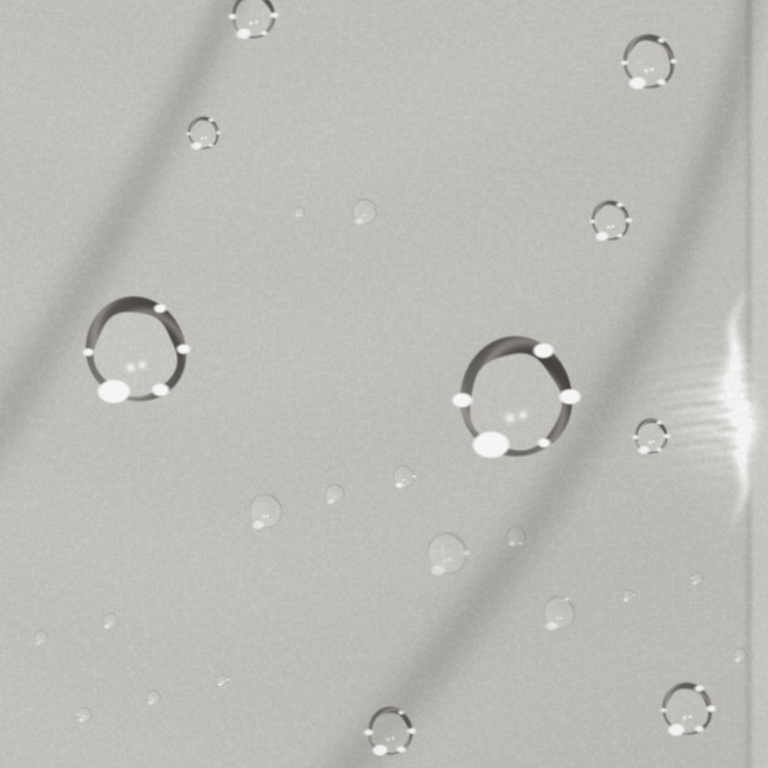
Write a Shadertoy shader that draws this texture.

```glsl
float hash(vec2 p) {
    return fract(sin(dot(p, vec2(127.1, 311.7))) * 43758.5);
}

// Cellular noise: distance to the nearest jittered point
float cellular(vec2 p) {
    vec2 cell = floor(p), f = fract(p);
    float nearest = 2.0;
    for (int y = -1; y <= 1; y++)
    for (int x = -1; x <= 1; x++) {
        vec2 o = vec2(x, y);
        vec2 jitter = vec2(hash(cell + o), hash(cell + o + 57.3));
        nearest = min(nearest, length(o + jitter - f));
    }
    return nearest;
}

float bell(float x) { return exp(-x * x); }

// Bubble with a dark refracting rim and glints spaced around it
void bubble(inout vec3 col, vec2 uv, vec2 center, float radius, float rimWidth, float rimDark, float glint) {
    vec2 q = (uv - center) / radius;
    if (dot(q, q) > 2.5) return;
    float seed = hash(center);
    float a = atan(q.y, q.x);
    float d = length(q) * (1.0 + 0.035 * sin(2.0 * a + 0.6 + seed) + 0.012 * sin(3.0 * a));
    float soft = 0.0025 / radius;

    // Lens body
    float body = smoothstep(1.0 + soft, 0.9 - soft, d);
    col += body * (0.018 + 0.03 * (1.0 - rimDark) * smoothstep(0.9, -0.8, q.x + q.y));

    // Rim, heavier on top
    float w = rimWidth * (1.0 + 0.45 * sin(a + 0.2) + 0.12 * sin(5.0 * a + seed * 6.0));
    float rim = smoothstep(soft, -soft, abs(d - 0.98 + w) - w);
    float streak = 0.5 + 0.5 * sin(a * 3.0 + d * 14.0 + seed * 4.0);
    vec3 rimColor = mix(vec3(0.25, 0.24, 0.22), vec3(0.47, 0.45, 0.43), streak * streak);
    col = mix(col, rimColor, rim * rimDark * (0.82 + 0.18 * sin(a + 0.8)));

    // Faint inner reflections
    float inner = bell(length(q - vec2(-0.1, -0.35)) * 12.0) + bell(length(q - vec2(0.12, -0.3)) * 14.0);
    col += 0.16 * inner * glint;

    // Glints, the largest at lower left
    for (int k = 0; k < 5; k++) {
        float angle = 3.2 + 1.03 * float(k);
        float size = k == 1 ? 0.22 : 0.07 + 0.06 * hash(center + float(k));
        vec2 g = q - 0.91 * vec2(cos(angle), sin(angle));
        float spot = smoothstep(size + soft, size - soft, length(g * vec2(0.72, 1.0)));
        float keep = k == 1 ? 1.0 : step(1.0 - rimDark, 0.75 * hash(center * 3.0 + float(k)) + 0.2);
        col = mix(col, vec3(0.96), spot * glint * keep);
    }
}

void mainImage(out vec4 fragColor, in vec2 fragCoord) {
    vec2 uv = fragCoord / iResolution.xy;

    // Grey ground, a little darker at lower right
    vec3 col = vec3(0.755, 0.755, 0.733);
    col -= 0.022 * smoothstep(0.5, 1.3, uv.x + 0.5 * (1.0 - uv.y));
    col += 0.004 * sin(uv.y * 23.0 + 2.0 * sin(uv.x * 5.0));

    // Two soft curved shadows
    float t = uv.y - 0.48;
    float leftX = 0.02 + 0.62 * t - 0.16 * t * t;
    float rightX = 0.455 + 0.863 * uv.y - 0.338 * uv.y * uv.y;
    col -= 0.085 * bell((uv.x - leftX) / mix(0.05, 0.025, uv.y));
    col -= 0.08 * bell((uv.x - rightX) / mix(0.043, 0.022, uv.y));

    // Wall edge at the right
    col += 0.035 * smoothstep(0.974, 0.984, uv.x) - 0.05 * bell((uv.x - 0.975) / 0.005);

    // Bright splash: wavy core with a streaked fan to its left
    vec2 s = uv - vec2(0.962, 0.47);
    float bend = 0.008 * sin(s.y * 24.0) + 0.004 * sin(s.y * 71.0);
    float core = bell((s.x + bend) / (0.007 + 0.012 * bell(s.y / 0.06))) * smoothstep(0.18, 0.06, abs(s.y));
    float streaks = 0.55 + 0.25 * sin(s.y * 260.0 + 3.0 * sin(s.x * 31.0)) + 0.2 * sin(s.y * 510.0 - s.x * 60.0);
    float fan = smoothstep(-0.15, 0.0, s.x) * smoothstep(0.03, 0.0, s.x) * bell((s.y + 0.01) / 0.065);
    float mist = bell(s.x / 0.06) * bell(s.y / 0.13);
    col = mix(col, vec3(0.95), clamp(0.85 * core + 0.65 * fan * streaks + 0.15 * mist, 0.0, 1.0));

    // Fine grain
    col += 0.035 * (cellular(uv * 210.0) - 0.45) + 0.02 * (cellular(uv * 90.0 + 9.0) - 0.45);

    // Faint small bubbles, mostly in the lower part
    for (int i = 0; i < 16; i++) {
        float n = float(i);
        vec2 c = vec2(fract(0.11 + n * 0.618), 0.07 + 0.32 * fract(n * 0.414));
        if (i > 13) c = vec2(0.39 + 0.085 * (n - 14.0), 0.725);
        float h = hash(vec2(n, 4.0));
        bubble(col, uv, c, 0.007 + 0.022 * h * h, 0.06, 0.18, 0.45 + 0.45 * hash(vec2(n, 8.0)));
    }

    // Medium bubbles: a column at the right, then a bent row
    for (int i = 0; i < 7; i++) {
        float n = float(i), j = n - 4.0;
        vec2 c = vec2(0.845 - 0.05 * sin(n * 1.6), 0.92 - 0.17 * n - 0.037 * n * n);
        if (i > 3) c = vec2(0.33 - 0.219 * j + 0.154 * j * j, 0.98 + 0.16 * j - 0.313 * j * j);
        bubble(col, uv, c, 0.028 + 0.007 * cos(n * 1.9), 0.08, 0.8, 0.95);
    }

    // Large bubbles
    for (int i = 0; i < 2; i++) {
        float n = float(i);
        bubble(col, uv, vec2(0.177 + 0.495 * n, 0.545 - 0.062 * n), 0.068 + 0.009 * n, 0.095, 0.95, 1.0);
    }

    fragColor = vec4(clamp(col, 0.0, 1.0), 1.0);
}
```
